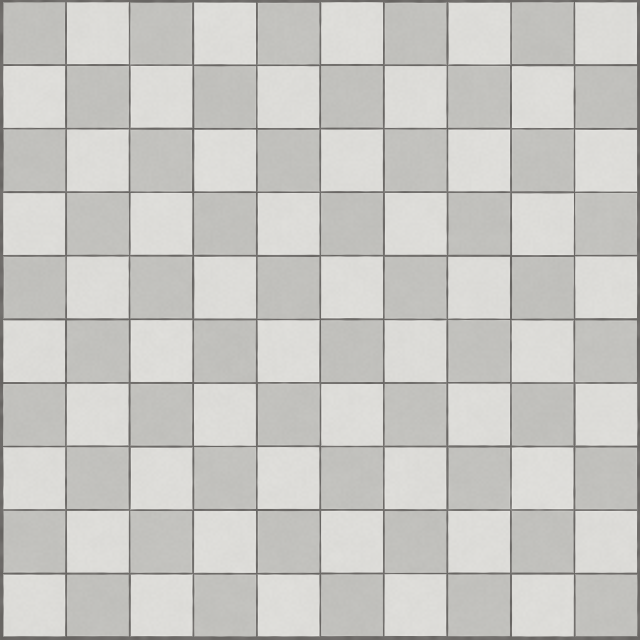
Reproduce this pattern procedurally as a three.js fragment shader.

```glsl
varying vec2 vUv;

float hash(vec2 p) {
  return fract(sin(dot(p, vec2(127.1, 311.7))) * 43758.5453);
}

float noise(vec2 p) {
  vec2 i = floor(p);
  vec2 f = fract(p);
  f = f * f * (3.0 - 2.0 * f);
  return mix(mix(hash(i), hash(i + vec2(1.0, 0.0)), f.x),
             mix(hash(i + vec2(0.0, 1.0)), hash(i + 1.0), f.x), f.y);
}

void main() {
  // Ten by ten grid; the indices are clamped so the rim stays grout
  vec2 cell = (vUv - vec2(0.5005, 0.501)) / 0.0993 + 5.0;
  vec2 tile = clamp(floor(cell), 0.0, 9.0);
  vec2 local = cell - tile;

  // Distance to the nearest side, each tile cut slightly unevenly
  vec2 shift = (vec2(hash(tile + 3.7), hash(tile + 8.3)) - 0.5) * 0.007;
  vec2 inset = 0.5 - abs(local - 0.5 - shift);
  float edge = min(inset.x, inset.y);
  edge += (noise(cell * 7.0 + 20.0) - 0.5) * 0.004;

  // Checkerboard glaze with faint tone, mottling and grain
  float dark = mod(tile.x + tile.y, 2.0);
  vec3 color = mix(vec3(0.865, 0.862, 0.848), vec3(0.758, 0.756, 0.741), dark);
  color += (hash(tile + 15.1) - 0.5) * 0.008;
  color += (noise(cell * 4.0 + 50.0) - 0.5) * 0.01;
  color += (noise(vUv * 260.0) - 0.5) * 0.014;

  // Pale worn rim
  float wear = smoothstep(0.4, 0.8, noise(cell * 3.0 + 90.0));
  color += 0.025 * wear * (1.0 - smoothstep(0.02, 0.045, edge));

  // Grout
  vec3 grout = vec3(0.43, 0.42, 0.41) + (noise(cell * 9.0) - 0.5) * 0.06;
  float blur = max(fwidth(cell.x), 0.004) * 0.6;
  color = mix(grout, color, smoothstep(0.014 - blur, 0.014 + blur, edge));

  gl_FragColor = vec4(color, 1.0);
}
```
